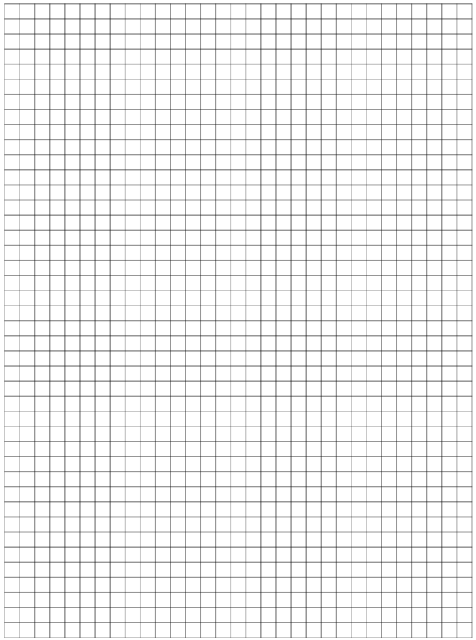
This pattern is drawn by a Shadertoy shader. Its source:

```glsl
// Square graph paper: 31 x 42 cells ruled in thin near-black lines on white.
// Each pixel takes its nearest line per axis and box-filters its exact width;
// a 7.5-line beat thins pairs of neighbouring lines, like uneven printing.

const vec2 CELLS = vec2(31.0, 42.0);

// Share of a filter window of the given size that a line covers
vec2 lineCoverage(vec2 dist, vec2 width, float window) {
    vec2 right = min(dist + 0.5 * window, 0.5 * width);
    vec2 left = max(dist - 0.5 * window, -0.5 * width);
    return max(right - left, 0.0) / window;
}

// Line width in cells, from the line's index: two thin ones in every 7.5
vec2 lineWidth(vec2 index) {
    vec2 beat = mod(index - vec2(0.0, 4.0), 7.5);
    return mix(vec2(0.0195), vec2(0.037), step(1.75, beat));
}

void mainImage(out vec4 fragColor, in vec2 fragCoord) {
    // Cell units, counted from the top left corner of the grid
    vec2 fromTop = vec2(fragCoord.x, iResolution.y - fragCoord.y) / iResolution.y;
    vec2 p = fromTop * vec2(42.45, 42.41) - vec2(0.305, 0.255);
    float pixel = 42.41 / iResolution.y;

    // Nearest vertical (x) and horizontal (y) line
    vec2 index = clamp(round(p), vec2(0.0), CELLS);
    vec2 ink = lineCoverage(p - index, lineWidth(index), 1.3 * pixel);

    // Lines stop at the outer frame
    vec2 inside = clamp((min(p, CELLS - p) + 0.018) / pixel + 0.5, 0.0, 1.0);
    ink *= inside.yx;

    // Overlapping ink at the crossings
    float coverage = 1.0 - (1.0 - ink.x) * (1.0 - ink.y);
    fragColor = vec4(mix(vec3(1.0), vec3(0.04), coverage), 1.0);
}
```
